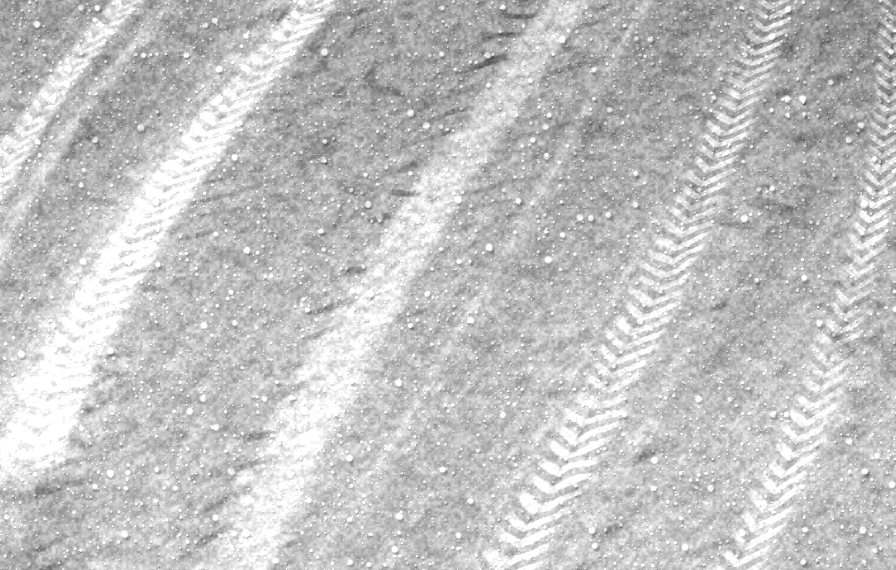
Write a WebGL 1 fragment shader that draws this texture.

```glsl
precision highp float;
uniform vec2 u_resolution;

float hash(vec2 p) {
  vec3 q = fract(p.xyx * vec3(0.1031, 0.1030, 0.0973));
  q += dot(q, q.yzx + 33.33);
  return fract((q.x + q.y) * q.z);
}

float noise(vec2 p) {
  vec2 i = floor(p), f = fract(p);
  f = f * f * (3.0 - 2.0 * f);
  return mix(mix(hash(i), hash(i + vec2(1.0, 0.0)), f.x),
             mix(hash(i + vec2(0.0, 1.0)), hash(i + 1.0), f.x), f.y);
}

float fbm(vec2 p) {
  float sum = 0.0, amp = 0.5;
  for (int i = 0; i < 4; i++) {
    sum += amp * noise(p);
    p = mat2(1.6, 1.2, -1.2, 1.6) * p + 7.3;
    amp *= 0.55;
  }
  return sum;
}

// Signed horizontal offset from a curved rut, x = a + b y + c y^2
float rutOffset(vec2 p, vec3 curve) {
  return p.x - curve.x - p.y * (curve.y + curve.z * p.y);
}

float ridge(float d, float width) {
  return exp(-d * d / (width * width));
}

// Pale tyre band pressed with a herringbone tread
float tyre(vec2 p, vec3 curve, float width, float glow, float tread) {
  float v = rutOffset(p, curve) / (width * (1.15 - 0.5 * p.y));
  v += 0.25 * (noise(p * 28.0) - 0.5);
  float band = 1.0 - smoothstep(0.65, 1.2, abs(v));
  float phase = 29.0 * p.y + 12.0 * p.y * p.y - 0.95 * abs(v + 0.1);
  phase += 0.35 * (noise(p * 22.0) - 0.5);
  float bars = smoothstep(-0.5, 0.6, sin(6.2832 * phase)) - 0.55;
  float groove = ridge(v + 0.1, 0.13);
  float wear = 0.55 + 0.75 * noise(p * 13.0 + 4.0);
  return band * (glow * (0.7 + 0.5 * wear) + tread * wear * (bars - 0.4 * groove))
       + 0.25 * glow * ridge(v, 1.7);
}

// Dark slanted lug prints strung along a rut
float lugs(vec2 p, vec3 curve, float width, float rate) {
  float v = rutOffset(p, curve) / width;
  float phase = p.y * rate * (1.0 + 0.3 * p.y) - 0.35 * v + 0.6 * noise(p * 15.0);
  return ridge(v, 0.8) * smoothstep(0.35, 0.95, sin(6.2832 * phase))
       * smoothstep(0.2, 0.7, noise(p * 24.0 + 9.0));
}

// Scattered pale grit with a small shadow below
float grit(vec2 p, float scale, float share) {
  vec2 q = p * scale, cell = floor(q);
  float rnd = hash(cell + 17.0);
  vec2 d = fract(q) - 0.3 - 0.4 * vec2(hash(cell), hash(cell + 51.0));
  float radius = 0.1 + 0.16 * hash(cell + 83.0);
  float stone = 1.0 - smoothstep(radius * 0.5, radius * 1.3, length(d));
  float shade = 1.0 - smoothstep(radius * 0.5, radius * 1.5, length(d + vec2(-0.1, 0.2)));
  return step(rnd, share) * (stone - 0.45 * shade * (1.0 - stone));
}

void main() {
  vec2 p = gl_FragCoord.xy / u_resolution.y;

  // Broad light, dim toward the top and the upper right
  float light = mix(0.775, 0.64, smoothstep(0.2, 1.05, p.y));
  light -= 0.06 * smoothstep(1.1, 1.6, p.x) * smoothstep(0.2, 0.9, p.y);
  light += 0.10 * (fbm(p * 5.0) - 0.5);

  // Drag streaks follow the direction of travel
  float across = p.x - 0.53 * p.y - 0.04 * p.y * p.y;
  float streak = noise(vec2(across * 65.0, p.y * 3.0)) + noise(vec2(across * 24.0, p.y * 2.0));
  light += (streak - 1.0) * (0.045 + 0.05 * smoothstep(1.0, 1.4, p.x) * p.y);

  // Clods lit from the upper left
  vec2 soil = vec2(across * 1.2, p.y + 0.2 * p.x);
  float relief = fbm(soil * 34.0) - fbm((soil + vec2(-0.006, 0.011)) * 34.0);
  light += 0.25 * relief;
  float hollow = smoothstep(0.62, 0.83, noise(soil * vec2(26.0, 44.0) + 3.0));
  light -= 0.13 * hollow * noise(p * 8.0) * (0.6 + 0.7 * p.y);

  // Tyre bands from left to right
  light += tyre(p, vec3(-0.13, -0.191, 0.546), 0.040, 0.17, 0.10);
  light += tyre(p, vec3(-0.008, 0.239, 0.33), 0.058, 0.22, 0.15)
         * smoothstep(0.12, 0.23, p.y);
  light += tyre(p, vec3(0.409, 0.458, 0.133), 0.062, 0.13, 0.05);
  light += tyre(p, vec3(0.886, 0.613, -0.136), 0.052, 0.11, 0.22);
  light += tyre(p, vec3(1.29, 0.563, -0.283), 0.038, 0.09, 0.20);

  // Narrow ridges beside the bands
  light += 0.14 * ridge(rutOffset(p, vec3(-0.091, -0.139, 0.536)), 0.016);
  light += 0.10 * ridge(rutOffset(p, vec3(-0.075, 0.239, 0.33)), 0.028);
  light += 0.08 * ridge(rutOffset(p, vec3(0.544, 0.654, -0.064)), 0.011);
  light += 0.06 * ridge(rutOffset(p, vec3(0.81, 0.613, -0.11)), 0.010);
  light += 0.06 * ridge(rutOffset(p, vec3(0.985, 0.613, -0.16)), 0.013);

  // Lug prints on the band shoulders
  light -= 0.22 * lugs(p, vec3(0.345, 0.458, 0.133), 0.045, 15.0);
  light -= 0.14 * lugs(p, vec3(0.08, 0.239, 0.33), 0.060, 19.0);
  light -= 0.12 * lugs(p, vec3(0.49, 0.52, 0.06), 0.045, 17.0);
  light -= 0.15 * lugs(p, vec3(1.02, 0.613, -0.17), 0.050, 15.0);

  // Churned soil in the lower left corner
  float corner = ridge(length(p - vec2(0.06, 0.08)), 0.16);
  light += corner * 0.35 * (fbm(p * 30.0 + 5.0) - 0.45);

  // Pebbles, grit and fine grain
  light += 0.30 * grit(p, 38.0, 0.10);
  light += 0.24 * grit(p + 0.37, 75.0, 0.24);
  light += 0.16 * grit(p + 0.71, 120.0, 0.35);
  light += 0.16 * (noise(p * 170.0) - 0.5) + 0.12 * (noise(p * 290.0 + 11.0) - 0.5);

  gl_FragColor = vec4(vec3(clamp(light, 0.22, 1.0)), 1.0);
}
```
